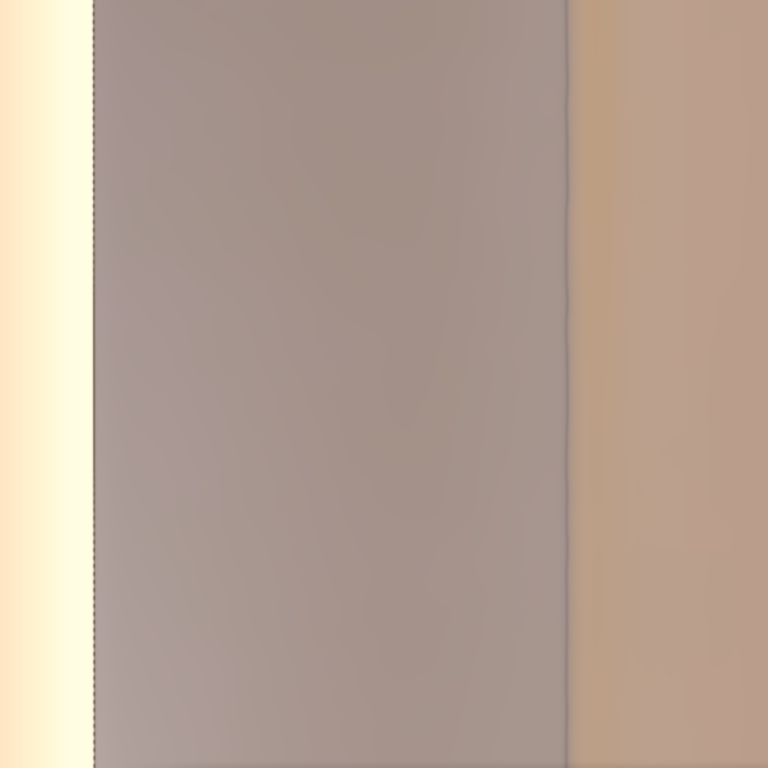
This background is drawn by a WebGL 2 fragment shader. Its source:

```glsl
#version 300 es
precision highp float;
// Three upright bands: a glowing light strip, a mauve-grey panel and a warm tan wall.
// Each band is a smooth gradient with faint cloudy tint; thin, slightly
// uneven seams are laid over the two borders.

uniform vec2 u_resolution;
out vec4 outColor;

const float STRIP_EDGE = 0.1225;
const float PANEL_EDGE = 0.738;

float hash(vec2 p) {
    return fract(sin(dot(p, vec2(127.1, 311.7))) * 43758.5453);
}

float valueNoise(vec2 p) {
    vec2 cell = floor(p);
    vec2 f = fract(p);
    f = f * f * (3.0 - 2.0 * f);
    float low = mix(hash(cell), hash(cell + vec2(1.0, 0.0)), f.x);
    float high = mix(hash(cell + vec2(0.0, 1.0)), hash(cell + vec2(1.0, 1.0)), f.x);
    return mix(low, high, f.y);
}

float cloud(vec2 p) {
    float sum = 0.0;
    float weight = 0.5;
    for (int i = 0; i < 3; i++) {
        sum += weight * (valueNoise(p) - 0.5);
        p = p * 2.03 + 7.3;
        weight *= 0.5;
    }
    return sum;
}

// Soft bump of the given width around zero
float bump(float d, float width) {
    return exp(-d * d / (width * width));
}

vec3 lightStrip(vec2 uv) {
    vec3 peach = vec3(1.0, 0.895, 0.76);
    vec3 cream = vec3(1.0, 0.955, 0.815);
    vec3 glow = vec3(1.0, 0.997, 0.89);
    vec3 color = mix(peach, cream, smoothstep(-0.01, 0.055, uv.x));
    return mix(color, glow, smoothstep(0.045, 0.1, uv.x));
}

vec3 greyPanel(vec2 uv) {
    float across = (uv.x - STRIP_EDGE) / (PANEL_EDGE - STRIP_EDGE);
    vec3 left = mix(vec3(0.695, 0.635, 0.62), vec3(0.635, 0.57, 0.55), uv.y);
    vec3 middle = mix(vec3(0.65, 0.58, 0.55), vec3(0.632, 0.557, 0.525), uv.y);
    vec3 right = mix(vec3(0.655, 0.59, 0.56), vec3(0.65, 0.58, 0.555), uv.y);
    vec3 color = mix(left, middle, smoothstep(-0.1, 0.65, across));
    color = mix(color, right, smoothstep(0.65, 1.0, across));
    // Mauve drift and the pale rim beside the strip
    color += vec3(0.008, -0.004, 0.02) * cloud(uv * vec2(5.0, 7.0));
    return color + vec3(0.012, 0.014, 0.017) * bump(across, 0.04);
}

vec3 tanWall(vec2 uv) {
    vec3 shade = vec3(0.69, 0.595, 0.535);
    vec3 tan1 = vec3(0.733, 0.628, 0.553);
    vec3 rose = vec3(0.73, 0.615, 0.545);
    vec3 color = mix(tan1, rose, smoothstep(0.85, 1.0, uv.x));
    // Amber reflection, strongest near the top
    float amber = bump(uv.x - 0.777, 0.035) * mix(0.55, 1.0, smoothstep(0.3, 0.95, uv.y));
    color = mix(color, vec3(0.74, 0.615, 0.495), amber * 0.8);
    color = mix(shade, color, smoothstep(PANEL_EDGE, PANEL_EDGE + 0.025, uv.x));
    return color + vec3(0.012, 0.006, 0.012) * cloud(uv * vec2(6.0, 5.0) + 20.0);
}

void main() {
    vec2 uv = gl_FragCoord.xy / u_resolution;
    float soft = max(0.0012, 0.7 / u_resolution.x);

    // Bands, with borders that lean and waver slightly
    float stripEdge = STRIP_EDGE - 0.001 * uv.y;
    float panelEdge = PANEL_EDGE + 0.002 * (valueNoise(vec2(3.0, uv.y * 28.0)) - 0.5);
    vec3 color = mix(lightStrip(uv), greyPanel(uv),
                     smoothstep(stripEdge - soft, stripEdge + soft, uv.x));
    color = mix(color, tanWall(uv),
                smoothstep(panelEdge - soft, panelEdge + soft, uv.x));

    // Strip seam: beaded toward both ends, unbroken in the middle
    float beadAmount = smoothstep(0.08, 0.25, abs(uv.y - 0.5));
    float beads = 0.5 + 0.5 * sin(uv.y * 6.28318 * 96.0);
    float seam = bump(uv.x - stripEdge - 0.0005, 0.0018) * mix(0.8, 0.3 + 0.6 * beads, beadAmount);
    color = mix(color, vec3(0.47, 0.38, 0.31), seam);

    // Panel seam: thin cool line within a faint wider shadow
    float crease = bump(uv.x - panelEdge, 0.0025) * 0.65 + bump(uv.x - panelEdge, 0.007) * 0.2;
    color = mix(color, vec3(0.56, 0.50, 0.50), crease);

    // Slight darkening along the bottom border of the panel and wall
    float floorShade = bump(uv.y, 0.006) * smoothstep(0.13, 0.3, uv.x);
    color *= 1.0 - 0.06 * floorShade;

    outColor = vec4(color, 1.0);
}
```
